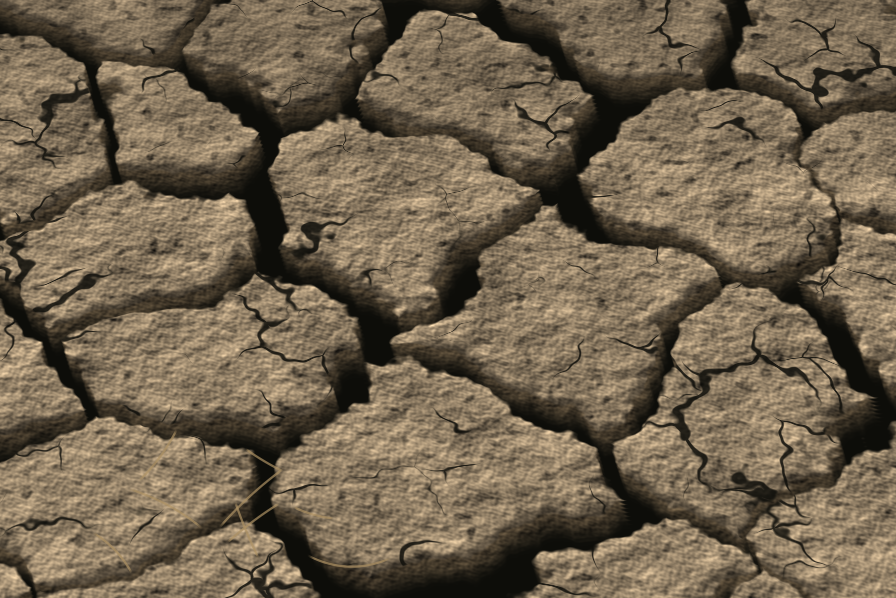
Write a WebGL 2 fragment shader that draws this texture.

```glsl
#version 300 es
precision highp float;
// Sun-baked mud split into thick plates, seen at a slant.
// Warped Voronoi cells on a tilted ground form the plates; marching up the
// screen finds their walls, and gradient noise gives grain and fine cracks.
uniform vec2 u_resolution;
out vec4 fragColor;

vec2 hash2(vec2 p) {
    vec3 a = fract(p.xyx * vec3(0.1031, 0.1030, 0.0973));
    a += dot(a, a.yzx + 33.33);
    return fract((a.xx + a.yz) * a.zy);
}

mat2 rotation(float a) {
    return mat2(cos(a), sin(a), -sin(a), cos(a));
}

float slope(vec2 corner, vec2 offset) {
    float a = 6.2832 * hash2(corner).x;
    return dot(vec2(cos(a), sin(a)), offset);
}

float gradientNoise(vec2 p) {
    vec2 i = floor(p), f = fract(p), e = vec2(1.0, 0.0);
    vec2 u = f * f * f * (f * (f * 6.0 - 15.0) + 10.0);
    return mix(mix(slope(i, f), slope(i + e, f - e), u.x),
               mix(slope(i + e.yx, f - e.yx), slope(i + 1.0, f - 1.0), u.x), u.y);
}

vec2 wobble(vec2 p) {
    return vec2(gradientNoise(p), gradientNoise(p + 37.4));
}

float relief(vec2 p) {
    float sum = 0.0, amp = 0.5;
    for (int i = 0; i < 5; i++) {
        sum += amp * gradientNoise(p);
        p = rotation(0.5) * p * 2.0 + 11.3;
        amp *= 0.7;
    }
    return sum;
}

// Distance to the nearest border between Voronoi cells
float cellBorder(vec2 p) {
    vec2 cell = floor(p), f = fract(p), home = vec2(0.0), toHome = vec2(9.0);
    for (int k = 0; k < 9; k++) {
        vec2 o = vec2(k % 3, k / 3) - 1.0;
        vec2 r = o + 0.1 + 0.8 * hash2(cell + o) - f;
        if (dot(r, r) < dot(toHome, toHome)) { toHome = r; home = o; }
    }
    float d = 9.0;
    for (int k = 0; k < 25; k++) {
        vec2 o = home + vec2(k % 5, k / 5) - 2.0;
        vec2 r = o + 0.1 + 0.8 * hash2(cell + o) - f;
        vec2 across = r - toHome;
        if (dot(across, across) > 0.0001)
            d = min(d, dot(0.5 * (toHome + r), normalize(across)));
    }
    return d;
}

// Canvas to tilted ground, features shrinking towards the top
vec2 ground(vec2 p) {
    vec2 g = vec2((p.x - 0.75) * (1.0 + 0.3 * p.y), p.y * (1.35 + 0.25 * p.y));
    return rotation(0.6) * g * 2.3 + 5.0;
}

// Positive on a plate, negative in the gaps
float plate(vec2 g) {
    float gap = 0.06 * clamp(1.0 + 1.7 * gradientNoise(g * 0.9), 0.25, 1.8);
    vec2 warp = 0.2 * wobble(g * 2.3) + 0.06 * wobble(g * 8.0) + 0.025 * wobble(g * 22.0);
    return cellBorder(g + warp) - gap;
}

float fineCracks(vec2 g) {
    float dark = 0.0;
    for (int k = 0; k < 2; k++) {
        float fk = float(k);
        float width = (0.034 - 0.01 * fk) * smoothstep(0.02, 0.4, gradientNoise(g * (1.2 + fk) + 9.0 * fk + 3.0));
        vec2 q = g * (1.5 + 1.1 * fk) + 17.0 + 0.3 * wobble(g * 4.0) + 0.1 * wobble(g * 14.0);
        float line = 1.0 - smoothstep(width - 0.014, width + 0.014, cellBorder(q));
        dark = max(dark, line * smoothstep(0.0, 0.012, width));
    }
    return dark;
}

void main() {
    vec2 p = gl_FragCoord.xy / u_resolution.y;
    vec2 g = ground(p);
    vec3 pit = vec3(0.05, 0.05, 0.035);

    // Grain lit from the upper left, softer in the distance
    vec2 q = vec2(p.x, p.y * 1.4) * (1.0 + 0.2 * p.y);
    float grain = relief(q * 9.0) - relief((q + vec2(-0.003, 0.006)) * 9.0);
    grain *= 1.15 - 0.4 * smoothstep(0.6, 1.0, p.y);
    float tone = 0.575 + grain + 0.16 * gradientNoise(q * 6.0) + 0.1 * gradientNoise(q * 17.0);
    tone -= 0.2 * smoothstep(0.22, 0.5, gradientNoise(q * 33.0));
    tone -= 0.07 * smoothstep(0.6, 1.0, p.y);

    // Worn lips: dark towards the viewer, bright on the far side
    float d = plate(g);
    float facing = clamp((plate(ground(p + vec2(-0.004, 0.012))) - d) / 0.035, -1.0, 1.0);
    float lip = 1.0 - smoothstep(0.0, 0.1, d);
    tone *= 1.0 - lip * (facing > 0.0 ? 0.5 : 0.12) * facing;
    vec3 soil = mix(tone * vec3(1.0, 0.875, 0.70), pit, 0.85 * fineCracks(g));

    // Plate tops, then the walls below their near edges
    float cover = smoothstep(-0.012, 0.012, d);
    vec3 color = cover * soil;
    for (int i = 1; i <= 9; i++) {
        float depth = float(i) / 9.0;
        float hit = smoothstep(-0.012, 0.012, plate(ground(p + 0.06 * depth * vec2(-0.3, 1.0))));
        vec3 wall = mix(vec3(0.32, 0.27, 0.20) * (0.9 + 2.0 * grain), pit, smoothstep(0.0, 0.85, depth));
        color += (1.0 - cover) * hit * wall;
        cover += (1.0 - cover) * hit;
    }
    color += (1.0 - cover) * pit;

    // Scattered dry straw
    for (int i = 0; i < 9; i++) {
        vec2 a = hash2(vec2(i, 3)), b = hash2(vec2(i, 8));
        vec2 r = rotation(3.0 * b.x) * (p - vec2(0.12 + 0.5 * a.x, 0.03 + 0.25 * a.y));
        float reach = 0.03 + 0.05 * b.y;
        float blade = 1.0 - smoothstep(0.0008, 0.003, abs(r.y - (8.0 * a.x - 4.0) * r.x * r.x));
        blade *= 1.0 - smoothstep(0.8 * reach, reach, abs(r.x));
        color = mix(color, vec3(0.68, 0.57, 0.39), 0.7 * blade);
    }
    fragColor = vec4(clamp(color, 0.0, 1.0), 1.0);
}
```
